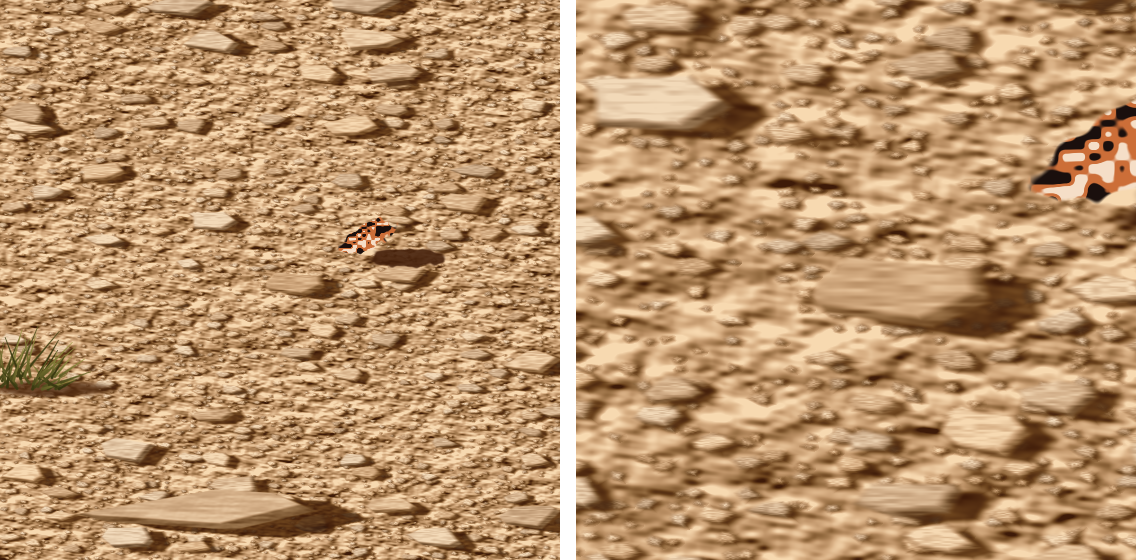
Left, the full canvas; right, a detail of the centre.
Write a three.js fragment shader that draws this texture.

```glsl
varying vec2 vUv;

#define EDGE 0.0014
#define BASE_TONE 0.73
#define RELIEF 0.80
#define SHADOW_TONE 0.06
#define SHADOW_DIR vec2(0.50, -0.32)
#define LIGHT_DIR vec2(-0.25, 0.45)
#define GRAIN_SCALE vec2(34.0, 72.0)
#define BLADES 46

float hash(vec2 p) {
  vec3 q = fract(vec3(p.xyx) * 0.1031);
  q += dot(q, q.yzx + 33.33);
  return fract((q.x + q.y) * q.z);
}

float noise(vec2 p) {
  vec2 i = floor(p), f = fract(p);
  f = f * f * (3.0 - 2.0 * f);
  return mix(mix(hash(i), hash(i + vec2(1.0, 0.0)), f.x),
             mix(hash(i + vec2(0.0, 1.0)), hash(i + 1.0), f.x), f.y);
}

float inside(float d, float soft) { return 1.0 - smoothstep(-soft, soft, d); }

// Tone from 0 (deep shade) to 1 (sunlit sand)
vec3 earth(float tone) {
  float t = clamp(tone, 0.0, 1.0) * 5.0;
  vec3 c = mix(vec3(0.24, 0.10, 0.03), vec3(0.42, 0.26, 0.11), clamp(t, 0.0, 1.0));
  c = mix(c, vec3(0.59, 0.43, 0.26), clamp(t - 1.0, 0.0, 1.0));
  c = mix(c, vec3(0.73, 0.56, 0.39), clamp(t - 2.0, 0.0, 1.0));
  c = mix(c, vec3(0.85, 0.69, 0.52), clamp(t - 3.0, 0.0, 1.0));
  return mix(c, vec3(0.97, 0.85, 0.69), clamp(t - 4.0, 0.0, 1.0));
}

// Slope of layered grit towards the sun
float gritSlope(vec2 p) {
  vec2 q = (p + vec2(0.0, 0.12 * p.x)) * GRAIN_SCALE;
  float sum = 0.0, weight = 0.75;
  for (int i = 0; i < 3; i++) {
    sum += weight * (noise(q) - noise(q + LIGHT_DIR));
    q = q * 1.93 + 17.3;
    weight *= 0.95;
  }
  return sum;
}

// Irregular convex outline
float facets(vec2 q, vec2 id, float r) {
  float d = -1.0;
  for (int i = 0; i < 6; i++) {
    float k = float(i);
    float a = (k + 0.8 * hash(id + k * 7.1)) * 1.047;
    d = max(d, dot(q, vec2(cos(a), sin(a))) - r * (0.6 + 0.4 * hash(id + k * 3.7 + 5.0)));
  }
  return d;
}

// ground.x is tone, ground.y is greyness
void addStone(inout vec2 ground, vec2 q, vec2 id, float r, float soft) {
  if (length(q) > 2.2 * r) return;
  float shade = inside(facets(q - r * SHADOW_DIR, id, r), soft * 1.5);
  float cover = inside(facets(q, id, r), soft);
  float top = inside(facets(q - r * vec2(-0.14, 0.26), id, r), soft * 1.5);
  float streak = noise(q / r * vec2(4.0, 11.0) + id * 9.0) - 0.5;
  float face = mix(0.32, 0.72 + 0.26 * hash(id + 2.3), top) + 0.24 * streak;
  ground.x = mix(ground.x, SHADOW_TONE, 0.88 * shade);
  ground = mix(ground, vec2(face, hash(id + 8.1) * 0.5), cover);
}

void scatter(inout vec2 ground, vec2 p, vec2 cell, float density, float seed) {
  vec2 g = p / cell, base = floor(g);
  for (int y = -1; y <= 1; y++)
  for (int x = -1; x <= 1; x++) {
    vec2 id = base + vec2(x, y) + seed;
    if (hash(id + 0.5) > density) continue;
    vec2 c = id - seed + 0.15 + 0.7 * vec2(hash(id + 11.0), hash(id + 23.0));
    float r = mix(0.17, 0.42, pow(hash(id + 31.0), 1.6));
    addStone(ground, g - c, id, r, EDGE / cell.y);
  }
}

// Fan of blades at the left border
void addGrass(inout vec3 color, vec2 p) {
  if (p.x > 0.26 || p.y < 0.26 || p.y > 0.48) return;
  float shade = length((p - vec2(0.09, 0.306)) / vec2(0.14, 0.018));
  color = mix(color, earth(0.08), 0.8 * (1.0 - smoothstep(0.5, 1.0, shade)));
  for (int i = 0; i < BLADES; i++) {
    vec2 id = vec2(float(i), 4.0);
    float u = hash(id), v = hash(id + 9.0);
    vec2 root = vec2(0.13 * u - 0.01, 0.305 + 0.025 * v);
    vec2 reach = vec2(0.11 * (hash(id + 3.0) - 0.35), mix(0.09, 0.015, u) * (0.4 + v));
    float t = clamp(dot(p - root, reach) / dot(reach, reach), 0.0, 1.0);
    float d = length(p - root - reach * t) - 0.0026 * (1.0 - 0.8 * t);
    vec3 green = mix(vec3(0.20, 0.20, 0.05), vec3(0.66, 0.63, 0.30), hash(id + 6.0) * (0.4 + 0.6 * t));
    color = mix(color, green, inside(d, EDGE));
  }
}

// Small spotted insect with its cast shade
void addInsect(inout vec3 color, vec2 p) {
  float rough = 0.35 * (noise(p * 90.0) - 0.5);
  float shade = length((p - vec2(0.725, 0.540)) / vec2(0.068, 0.017)) + rough;
  color = mix(color, earth(0.03), 0.9 * inside(shade - 1.0, 0.12));
  vec2 q = p - vec2(0.655, 0.577);
  q.y -= 0.45 * q.x;
  float wing = length(q / vec2(0.048, 0.024)) + rough * 1.6;
  float spots = noise(p * vec2(120.0, 150.0) + 3.0);
  vec3 pattern = mix(vec3(0.10, 0.06, 0.05), vec3(0.80, 0.43, 0.22), smoothstep(0.36, 0.46, spots));
  pattern = mix(pattern, vec3(0.96, 0.87, 0.78), smoothstep(0.66, 0.74, spots));
  color = mix(color, pattern, inside(wing - 1.0, 0.07));
}

void main() {
  vec2 p = vUv;
  float slope = gritSlope(p);
  float patches = noise(p * vec2(6.0, 13.0)) - 0.5;
  vec2 ground = vec2(BASE_TONE + 0.14 * patches + RELIEF * slope * (slope < 0.0 ? 1.3 : 0.9), 0.0);

  // Gravel from fine to coarse, then one broad slab
  scatter(ground, p, vec2(0.016, 0.009), 0.42, 13.0);
  scatter(ground, p, vec2(0.034, 0.016), 0.42, 47.0);
  scatter(ground, p, vec2(0.075, 0.032), 0.36, 81.0);
  scatter(ground, p, vec2(0.150, 0.056), 0.30, 125.0);
  addStone(ground, (p - vec2(0.37, 0.088)) / vec2(0.19, 0.046), vec2(5.0, 2.0), 1.0, EDGE / 0.046);

  vec3 color = earth(ground.x + 0.10 * slope);
  color = mix(color, vec3(dot(color, vec3(0.3, 0.55, 0.15))), 0.45 * ground.y);
  addGrass(color, p);
  addInsect(color, p);
  gl_FragColor = vec4(color, 1.0);
}
```
